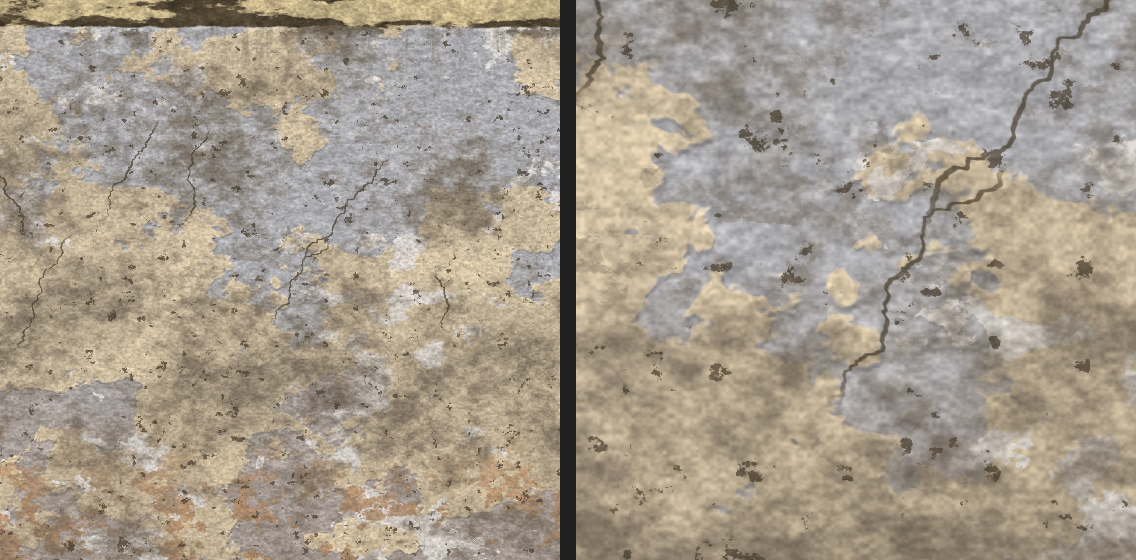
Left: the whole. Right: its middle third, enlarged.
Reproduce this texture procedurally as a three.js fragment shader.

```glsl
// Weathered plaster wall: peeling cream paint over grey render, below a mouldy ledge.
varying vec2 vUv;

#define RENDER_GREY vec3(0.70, 0.70, 0.715)
#define CREAM vec3(0.825, 0.755, 0.63)
#define LIME_WHITE vec3(0.88, 0.86, 0.84)
#define DIRT vec3(0.43, 0.385, 0.33)
#define RUST vec3(0.70, 0.53, 0.38)
#define OCHRE vec3(0.76, 0.69, 0.53)
#define MOULD vec3(0.27, 0.23, 0.17)
#define DIRT_AMOUNT 0.85
#define GRAIN 0.17
#define CRACKS 7
#define CRACK_WIDTH 0.0007
#define LEDGE_Y 0.952

float hash(vec2 p) {
  vec3 q = fract(p.xyx * 0.1031);
  q += dot(q, q.yzx + 33.33);
  return fract((q.x + q.y) * q.z);
}

float noise(vec2 p) {
  vec2 i = floor(p), f = fract(p);
  f = f * f * (3.0 - 2.0 * f);
  return mix(mix(hash(i), hash(i + vec2(1.0, 0.0)), f.x),
             mix(hash(i + vec2(0.0, 1.0)), hash(i + 1.0), f.x), f.y);
}

// Rough fractal noise, centred on zero
float fbm(vec2 p) {
  float sum = 0.0, weight = 0.42;
  for (int i = 0; i < 6; i++) {
    sum += weight * (noise(p) - 0.5);
    p = p * 2.07 + vec2(17.0, 9.0);
    weight *= 0.6;
  }
  return sum;
}

// Positive where the cream coat survives: mostly at mid height
float coatField(vec2 p) {
  float lower = 1.0 - smoothstep(0.48, 0.74, p.y + 0.3 * (noise(p * 3.0 + 5.0) - 0.5));
  float bias = mix(-0.085, 0.08, lower) + 0.08 * smoothstep(0.76, 0.92, p.y)
             - 0.15 * (1.0 - smoothstep(0.04, 0.25, p.y));
  return fbm(p * vec2(6.0, 8.0) + 3.0) + bias;
}

// Thin wandering cracks at hashed places and angles
float cracks(vec2 p) {
  float ink = 0.0;
  for (int i = 0; i < CRACKS; i++) {
    vec2 seed = vec2(float(i), 17.0);
    float angle = mix(0.7, 1.9, hash(seed));
    vec2 dir = vec2(cos(angle), sin(angle));
    vec2 q = p - vec2(hash(seed + 20.0), mix(0.35, 0.85, hash(seed + 40.0)));
    float along = dot(q, dir);
    float across = dot(q, vec2(-dir.y, dir.x)) + 0.09 * fbm(vec2(along * 12.0, seed.x * 5.0));
    float reach = mix(0.06, 0.16, hash(seed + 60.0));
    float width = CRACK_WIDTH * (0.3 + 1.4 * noise(vec2(along * 60.0, seed.x)));
    float line = 1.0 - smoothstep(width, width + 0.0016, abs(across));
    ink = max(ink, line * (1.0 - smoothstep(0.6 * reach, reach, abs(along))));
  }
  return ink;
}

void main() {
  vec2 p = vUv;
  vec2 w = p + 0.04 * vec2(fbm(p * 9.0), fbm(p * 9.0 + 31.0));
  float cloud = fbm(w * vec2(5.0, 6.0) + 20.0);
  float speck = fbm(p * vec2(45.0, 65.0) + 40.0);
  float brushed = fbm(p * vec2(40.0, 130.0) + 60.0);
  float foot = 1.0 - smoothstep(0.05, 0.26, p.y + 0.25 * cloud);

  // Grey render, browner towards the foot of the wall
  vec3 color = RENDER_GREY * (1.0 + 0.35 * brushed + 0.25 * cloud);
  color = mix(color, color * vec3(0.97, 0.91, 0.85), 1.0 - smoothstep(0.1, 0.6, p.y));

  // Cream coat with a shaded broken edge
  float field = coatField(w);
  float coat = smoothstep(-0.012, 0.016, field);
  float above = smoothstep(-0.012, 0.016, coatField(w + vec2(-0.001, 0.003)));
  vec3 cream = CREAM * (1.0 + 0.3 * speck + 0.25 * fbm(p * 7.0 + 80.0));
  color = mix(color, cream, coat * 0.93);
  color *= 1.0 - 0.16 * clamp(above - coat, -0.4, 1.0);

  // White lime flakes, clustered and more common high up
  float cluster = fbm(w * vec2(4.0, 6.0) + 100.0) + 0.09 * smoothstep(0.5, 0.85, p.y);
  float flake = fbm(w * vec2(18.0, 28.0) + 120.0) + 0.9 * cluster - 0.5 * abs(field);
  color = mix(color, LIME_WHITE * (1.0 + 0.15 * speck), 0.9 * smoothstep(0.135, 0.165, flake));

  // Rust blotches and crumbs near the foot
  float rust = smoothstep(0.04, 0.10, fbm(w * vec2(16.0, 20.0) + 140.0) + 0.5 * speck);
  color = mix(color, RUST * (1.0 + 0.5 * speck), 0.75 * rust * foot);

  // Soft dirt, speckled wear, pits and streaks running from the ledge
  float soil = 0.6 * cloud + 0.42 * speck + 0.05 * (1.0 - smoothstep(0.2, 0.6, p.y));
  float dirt = DIRT_AMOUNT * smoothstep(-0.09, 0.25, soil);
  float wear = 0.42 * smoothstep(0.07, 0.13, speck + 0.6 * cloud);
  float streak = smoothstep(-0.02, 0.2, fbm(p * vec2(45.0, 5.0) + 160.0) + 0.4 * cloud);
  streak *= 0.45 * smoothstep(0.76, LEDGE_Y, p.y);
  color = mix(color, DIRT, max(max(dirt, wear), streak));
  float pit = smoothstep(0.20, 0.25, fbm(p * vec2(55.0, 65.0) + 180.0));
  color = mix(color, MOULD, 0.7 * max(pit, cracks(p)));

  // Ledge: ochre paint eaten by mould, with a pale rim and stained drips below
  float rough = p.y + 0.012 * fbm(p * vec2(30.0, 12.0) + 200.0);
  float ledge = smoothstep(LEDGE_Y - 0.002, LEDGE_Y + 0.002, rough);
  float rise = smoothstep(LEDGE_Y + 0.005, LEDGE_Y + 0.026, rough);
  float mould = smoothstep(-0.04, 0.07, fbm(p * vec2(12.0, 34.0) + 220.0) + mix(0.13, -0.05, rise));
  float rim = smoothstep(LEDGE_Y - 0.008, LEDGE_Y - 0.003, rough);
  color = mix(color, LIME_WHITE, 0.4 * rim * smoothstep(-0.1, 0.1, brushed));
  float drip = smoothstep(0.02, 0.10, cloud + 0.5 * speck) * smoothstep(0.925, LEDGE_Y, p.y);
  color = mix(color, MOULD, 0.6 * drip);
  color = mix(color, mix(OCHRE * (1.0 + 0.6 * speck), MOULD * (1.0 + speck), 0.92 * mould), ledge);

  // Fine sandy grain
  float grain = 0.6 * noise(p * vec2(190.0, 310.0)) + 0.4 * noise(p * 430.0 + 50.0) - 0.5;
  gl_FragColor = vec4(clamp(color * (1.0 + GRAIN * grain * 2.0), 0.0, 1.0), 1.0);
}
```
